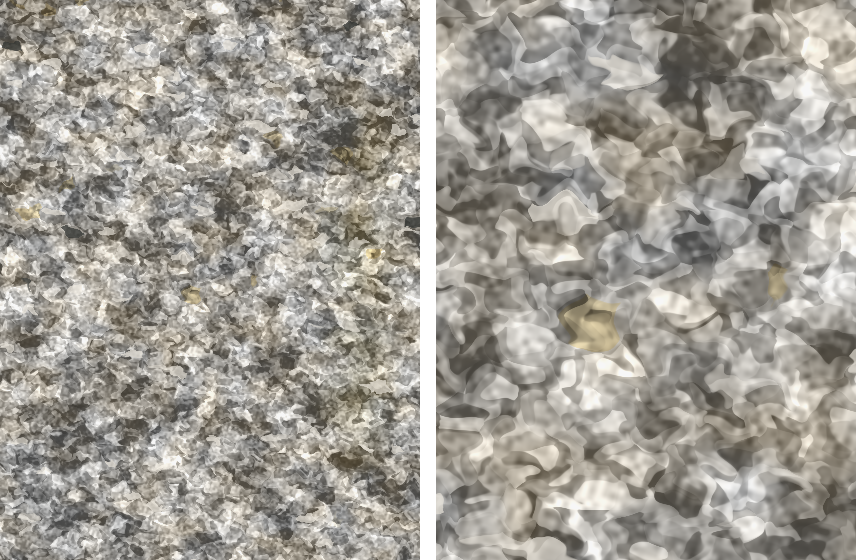
Left: the whole. Right: its middle third, enlarged.
Write a WebGL 1 fragment shader that draws this texture.

```glsl
precision highp float;

uniform vec2 u_resolution;

#define BASE_TONE 0.632
#define CLUSTER_FREQ 24.0
#define GRAIN_FREQ 56.0
#define CRYSTAL_FREQ 118.0
#define GRIT_FREQ 235.0
#define FLECK_FREQ 42.0
#define GRAIN_STRETCH 0.78
#define GRAIN_TILT -0.14
#define CONTRAST 1.0
#define STAIN_STRENGTH 0.085

float hash(vec2 p) {
  vec3 q = fract(p.xyx * vec3(0.1031, 0.1030, 0.0973));
  q += dot(q, q.yzx + 33.33);
  return fract((q.x + q.y) * q.z);
}

vec2 hash2(vec2 p) {
  return vec2(hash(p + 17.3), hash(p + 91.7));
}

mat2 rotation(float angle) {
  float c = cos(angle), s = sin(angle);
  return mat2(c, s, -s, c);
}

// Smooth value noise in 0..1
float noise(vec2 p) {
  vec2 cell = floor(p), f = fract(p);
  f = f * f * (3.0 - 2.0 * f);
  float low = mix(hash(cell), hash(cell + vec2(1.0, 0.0)), f.x);
  float high = mix(hash(cell + vec2(0.0, 1.0)), hash(cell + 1.0), f.x);
  return mix(low, high, f.y);
}

float fbm(vec2 p) {
  float sum = 0.0, weight = 0.5;
  for (int i = 0; i < 4; i++) {
    sum += weight * noise(p);
    p = rotation(0.65) * p * 2.03 + 13.7;
    weight *= 0.5;
  }
  return sum / 0.9375;
}

// Irregular cells of random tone with softened borders
float crystals(vec2 p) {
  vec2 cell = floor(p), f = fract(p);
  float sum = 0.0, total = 0.0;
  for (int y = -1; y <= 1; y++) {
    for (int x = -1; x <= 1; x++) {
      vec2 offset = vec2(float(x), float(y));
      vec2 d = offset + hash2(cell + offset) - f;
      float weight = exp(-24.0 * dot(d, d));
      sum += weight * hash(cell + offset + 5.1);
      total += weight;
    }
  }
  return sum / total;
}

void main() {
  vec2 p = gl_FragCoord.xy / u_resolution.y;
  vec2 uv = gl_FragCoord.xy / u_resolution;

  // Tilted, stretched and ragged grain space
  vec2 g = rotation(-GRAIN_TILT) * p * vec2(1.0, 1.0) + 3.0;
  g.x *= GRAIN_STRETCH;
  g += 0.012 * (vec2(noise(g * 75.0), noise(g * 75.0 + 40.0)) - 0.5);
  g += 0.006 * (vec2(noise(g * 160.0 + 9.0), noise(g * 160.0 + 70.0)) - 0.5);

  // Mineral tone, from broad clusters down to grit
  float variation = 0.12 * (noise(g * 8.0) - 0.5)
    + 0.27 * (noise(rotation(0.5) * g * CLUSTER_FREQ) - 0.5)
    + 0.33 * (crystals(g * GRAIN_FREQ) - 0.5)
    + 0.35 * (crystals(rotation(0.9) * g * CRYSTAL_FREQ) - 0.5)
    + 0.26 * (noise(rotation(0.3) * p * GRIT_FREQ) - 0.5);
  float tone = BASE_TONE + CONTRAST * variation + 0.05 * (uv.y - 0.5);

  // Dark mica patches and a weathered streak
  float mica = smoothstep(0.57, 0.66, fbm(g * 15.0 + 21.0));
  float streak = exp(-pow((uv.x - 0.85) / 0.085, 2.0))
    * smoothstep(0.1, 0.3, uv.y) * (1.0 - smoothstep(0.65, 0.88, uv.y));
  float stain = streak * smoothstep(0.38, 0.6, fbm(g * 11.0 + 50.0));
  tone -= 0.13 * mica + STAIN_STRENGTH * stain;
  tone = 0.31 + max(tone - 0.31, 0.25 * (tone - 0.31));

  // Warm stone with cool quartz and cream feldspar
  float warmth = noise(g * 30.0 + 80.0) - 0.5;
  vec3 color = vec3(tone) + vec3(0.018, 0.003, -0.026);
  color += vec3(0.045, 0.008, -0.055) * warmth;
  color += vec3(0.012, 0.006, -0.035) * stain;

  // Sparse pale flakes, black flecks and ochre spots
  float flake = smoothstep(0.94, 0.98, crystals(g * vec2(50.0, 76.0) + 33.0));
  float fleck = crystals(g * FLECK_FREQ + 60.0);
  float black = smoothstep(0.982, 0.994, fleck);
  float ochre = 1.0 - smoothstep(0.006, 0.02, fleck);
  color = mix(color, vec3(0.93, 0.91, 0.87), 0.65 * flake);
  color = mix(color, vec3(0.20, 0.21, 0.20), 0.75 * black);
  color = mix(color, color * vec3(1.0, 0.93, 0.72), 0.7 * ochre);

  gl_FragColor = vec4(clamp(color, 0.0, 0.97), 1.0);
}
```
